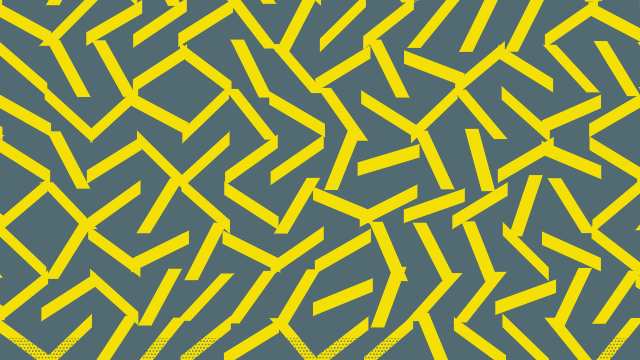
This pattern is drawn by a Shadertoy shader. Its source:

```glsl
// Yellow diagonal bars, one per grid cell, loosely tilted into a broken maze on slate.

float hash(vec2 p) {
    vec3 q = fract(vec3(p.xyx) * vec3(0.1031, 0.1030, 0.0973));
    q += dot(q, q.yzx + 33.33);
    return fract((q.x + q.y) * q.z);
}

// Signed distance to a bar along dir whose ends are cut parallel to an axis.
float slantedBar(vec2 p, vec2 dir) {
    if (abs(dir.y) > abs(dir.x)) {
        p = p.yx;
        dir = dir.yx;
    }
    float side = (abs(p.y - p.x * dir.y / dir.x) - 0.148) * abs(dir.x);
    float end = abs(p.x) - 0.707 * abs(dir.x);
    return max(side, end);
}

// Angle of the bar: one of two diagonals, with more disorder around one area.
float barAngle(vec2 cell) {
    float diagonal = hash(cell + 7.0) < 0.5 ? 0.7854 : 2.3562;
    float disorder = 1.0 - smoothstep(1.5, 4.5, distance(cell, vec2(9.0, 4.0)));
    float tilt = 2.0 * hash(cell + 41.0) - 1.0;
    return diagonal + tilt * mix(0.33, 0.58, disorder);
}

// Fine staggered dots, 1 inside a dot.
float stipple(vec2 p) {
    vec2 q = p * 14.0;
    q.x += 0.5 * mod(floor(q.y), 2.0);
    return 1.0 - smoothstep(0.2, 0.4, length(fract(q) - 0.5));
}

void mainImage(out vec4 fragColor, in vec2 fragCoord) {
    // Grid counted from the top left, 7.875 rows high.
    float scale = 7.875 / iResolution.y;
    vec2 p = vec2(fragCoord.x, iResolution.y - fragCoord.y) * scale;
    vec2 home = floor(p);

    // Bars reach past their cells, so merge those of the neighbours.
    float cover = 0.0;
    for (int y = -1; y <= 1; y++) {
        for (int x = -1; x <= 1; x++) {
            vec2 cell = home + vec2(x, y);
            vec2 local = p - cell - 0.5;
            float angle = barAngle(cell);
            float d = slantedBar(local, vec2(cos(angle), sin(angle)));
            float bar = 1.0 - smoothstep(-0.6, 0.6, d / scale);

            // Some bars of the lowest row are dotted on their lower half.
            if (cell.y == 7.0 && hash(cell + 93.0) < 0.4)
                bar *= 1.0 - 0.6 * stipple(p) * step(-0.1, local.y);

            cover = max(cover, bar);
        }
    }

    vec3 slate = vec3(0.32, 0.42, 0.45);
    vec3 yellow = vec3(0.96, 0.88, 0.02);
    fragColor = vec4(mix(slate, yellow, cover), 1.0);
}
```
